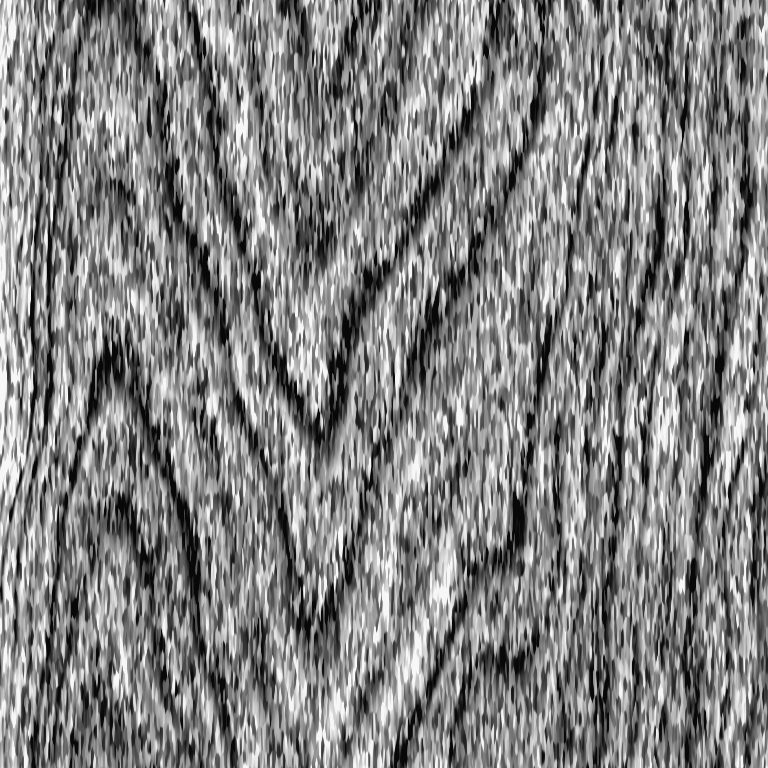
Write a WebGL 1 fragment shader that draws this texture.

```glsl
precision highp float;
// Monochrome wood grain: growth rings are level lines of a height field with
// an arch, a valley and steep flanks. Stretched soft cellular noise supplies
// the short vertical fibres and the mottling that breaks up the rings.
uniform vec2 u_resolution;

// Three random values for one cell.
vec3 hash3(vec2 cell) {
  vec3 q = fract(cell.xyx * vec3(0.1031, 0.1030, 0.0973));
  q += dot(q, q.yxz + 33.33);
  return fract((q.xxy + q.yzz) * q.zyx);
}

// Cellular noise whose random cell tones blend softly at their borders.
float softCells(vec2 p, float sharpness) {
  vec2 base = floor(p);
  float toneSum = 0.0;
  float weightSum = 0.0;
  for (int j = -1; j <= 1; j++) {
    for (int i = -1; i <= 1; i++) {
      vec2 cell = base + vec2(float(i), float(j));
      vec3 rnd = hash3(cell + 200.0);
      vec2 offset = cell + rnd.xy - p;
      float weight = exp(-sharpness * dot(offset, offset));
      toneSum += weight * rnd.z;
      weightSum += weight;
    }
  }
  return toneSum / max(weightSum, 1e-6);
}

// Smooth ramp: 0 left of the origin, x to the right of it.
float ramp(float x, float softness) {
  return 0.5 * (x + sqrt(x * x + softness));
}

// Slow sideways drift of the grain, from layered sines.
vec2 warp(vec2 p) {
  float dx = 0.010 * sin(9.0 * p.y + 5.0 * p.x)
           + 0.005 * sin(21.0 * p.y - 13.0 * p.x + 1.7)
           + 0.001 * sin(57.0 * p.y + 19.0 * p.x);
  float dy = 0.018 * sin(17.0 * p.x + 6.0 * p.y + 0.6)
           + 0.008 * sin(41.0 * p.x - 11.0 * p.y);
  return p + vec2(dx, dy);
}

// Height whose level lines are the growth rings.
float ringHeight(vec2 p) {
  float side = p.x - 0.14;
  float leftSide = min(side, 0.0);
  float h = p.y * mix(1.0, 0.55, smoothstep(0.65, 0.95, p.x));
  h += 4.0 * (sqrt(side * side + 0.0016) - 0.04) + 40.0 * leftSide * leftSide;
  // Steep valley wall, a gentler shelf, then the steep right flank.
  h -= 7.5 * ramp(p.x - 0.41, 0.0008);
  h += 2.3 * ramp(p.x - 0.53, 0.002);
  h -= 4.5 * ramp(p.x - 0.68, 0.003);
  // Small second arch near the bottom.
  vec2 knot = (p - vec2(0.62, 0.1)) / vec2(0.05, 0.18);
  return h - 0.16 * exp(-dot(knot, knot));
}

void main() {
  vec2 uv = gl_FragCoord.xy / u_resolution;
  vec2 p = warp(uv);

  // Fibres and mottling, from fine to broad.
  float fine = softCells(uv * vec2(350.0, 56.0), 8.0) - 0.5;
  float coarse = softCells(uv * vec2(210.0, 24.0) + 37.0, 6.0) - 0.5;
  float mottle = softCells(p * vec2(32.0, 11.0) + 11.0, 4.0) - 0.5;
  float patches = softCells(p * vec2(7.0, 4.0) + 5.0, 4.0);

  // Dark latewood lines of uneven strength, with paler wood between.
  float t = ringHeight(p) / 0.235 + 0.2 + 0.16 * mottle + 0.10 * coarse + 0.08 * fine;
  float ringId = floor(t);
  float fromLine = (fract(t) - 0.5) / 0.17;
  float line = exp(-fromLine * fromLine);
  float strength = (0.6 + 0.4 * hash3(vec2(ringId + 40.0, 3.0)).x)
                 * mix(0.5, 1.3, patches);
  float tone = 0.60 - 0.46 * line * strength;
  tone += 0.07 * sin(6.2832 * 2.3 * t + 1.0) + 0.05 * sin(6.2832 * 0.37 * t);

  // Broad shading: darker arch core, pale left rim.
  vec2 core = (uv - vec2(0.16, 0.38)) / vec2(0.11, 0.38);
  tone -= 0.09 * exp(-dot(core, core));
  tone += 0.28 * (1.0 - smoothstep(0.0, 0.05, uv.x));
  tone += 0.20 * mottle + 0.18 * (patches - 0.5);

  tone += 0.76 * fine + 0.30 * coarse;
  gl_FragColor = vec4(vec3(clamp(tone, 0.03, 0.97)), 1.0);
}
```
